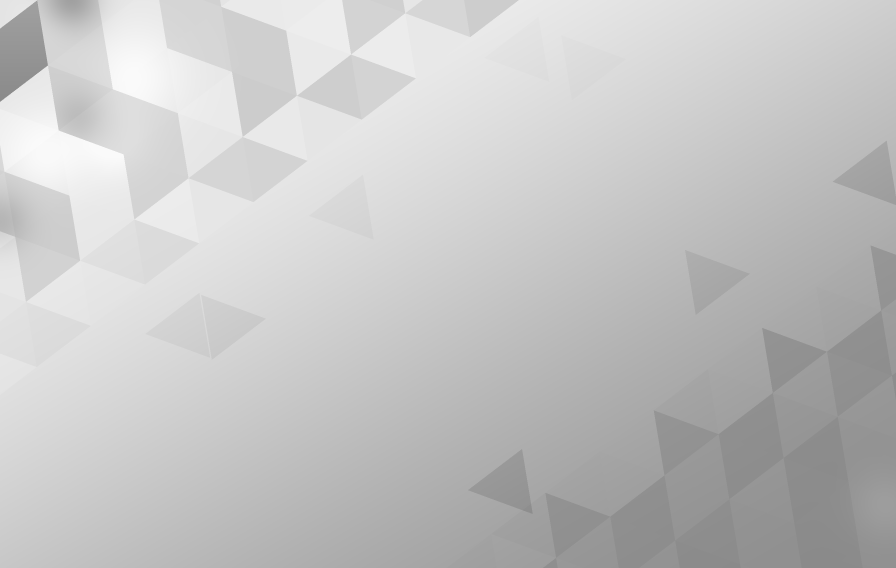
This background is drawn by a WebGL 1 fragment shader. Its source:

```glsl
precision highp float;
uniform vec2 u_resolution;

// Lengths are fractions of the canvas height
const vec2 ORIGIN = vec2(0.0844, 0.8848);
const vec2 AXIS_A = vec2(0.1143, -0.0420);
const vec2 AXIS_B = vec2(0.0189, -0.1146);

// Strips of triangles that belong to each corner cluster
const float BRIGHT_LAST = 3.0;
const float DARK_FIRST = 11.0;

const float BG_LOW = 0.58;
const float BG_HIGH = 0.96;
const float PALE = 0.91;
const float GREY = 0.82;
const float CORNER_GREY = 0.58;
const float SHADOW = 0.50;

float hash(vec2 p) {
  vec3 q = fract(p.xyx * vec3(0.1031, 0.1030, 0.0973));
  q += dot(q, q.yzx + 33.33);
  return fract((q.x + q.y) * q.z);
}

// Coordinates along the two triangle axes
vec2 toLattice(vec2 p) {
  float det = AXIS_A.x * AXIS_B.y - AXIS_A.y * AXIS_B.x;
  return vec2(p.x * AXIS_B.y - p.y * AXIS_B.x,
              AXIS_A.x * p.y - AXIS_A.y * p.x) / det;
}

float glow(vec2 p, vec2 center, float radius) {
  vec2 d = (p - center) / radius;
  return exp(-dot(d, d));
}

// Single triangle; side is 1 or -1 and flips it about its anchor
float shard(vec2 p, vec2 anchor, float side) {
  vec2 q = side * toLattice(p - anchor);
  return step(0.0, min(min(q.x, q.y), 1.0 - q.x - q.y));
}

float background(vec2 p) {
  float slope = 0.78 - 0.19 * p.x + 0.33 * p.y;
  return mix(BG_LOW, BG_HIGH, smoothstep(0.485, 1.055, slope));
}

float looseShards(vec2 p) {
  float s = 0.075 * shard(p, vec2(0.938, 0.095), -1.0);
  s += 0.08 * shard(p, vec2(1.580, 0.638), -1.0);
  s += 0.05 * shard(p, vec2(1.206, 0.560), 1.0);
  s += 0.025 * shard(p, vec2(0.658, 0.578), -1.0);
  s += 0.035 * shard(p, vec2(0.370, 0.370), -1.0);
  s += 0.045 * shard(p, vec2(0.354, 0.481), 1.0);
  s += 0.012 * shard(p, vec2(0.967, 0.856), -1.0);
  s += 0.012 * shard(p, vec2(0.988, 0.938), 1.0);
  return s;
}

// Pale cluster at the upper left
float brightTone(vec2 p, float base, float column, float strip, float upper, float jitter) {
  float shift = mix(step(0.5, strip), max(strip, 1.0) + 1.0, upper);
  float isGrey = 1.0 - mod(column + shift, 2.0);
  float tone = mix(PALE, GREY, isGrey) + 0.04 * (jitter - 0.5);
  float shine = glow(p, vec2(0.237, 0.866), 0.09) + glow(p, vec2(0.093, 0.969), 0.05)
              + glow(p, vec2(0.206, 0.749), 0.06) + glow(p, vec2(0.080, 0.730), 0.08);
  tone = mix(tone, 1.0, min(shine, 1.0) * mix(0.8, 0.25, isGrey));
  tone -= 0.22 * glow(p, vec2(0.123, 1.0), 0.05);
  tone -= 0.10 * isGrey * glow(p, vec2(0.140, 0.790), 0.05);
  tone -= 0.12 * glow(p, vec2(0.0, 0.61), 0.05);
  if (column == -1.0 && strip == -1.0) tone = CORNER_GREY + 0.5 * (p.y - 0.9);
  float fade = mix(0.35, 1.0, smoothstep(0.0, 2.0, column));
  return mix(base, tone, strip == BRIGHT_LAST ? fade : 1.0);
}

// Dark cluster at the lower right
float darkTone(vec2 p, float base, float column, float strip, float upper, float jitter) {
  float isDark = 1.0 - mod(column + min(strip, DARK_FIRST + 2.0), 2.0);
  float outer = step(strip, DARK_FIRST);
  isDark *= 1.0 - outer * upper;
  float pale = mix(0.2, 0.06, outer);
  float cover = mix(pale, 0.5, isDark) + 0.1 * (jitter - 0.5);
  return mix(base, SHADOW, cover) + 0.05 * glow(p, vec2(1.56, 0.11), 0.06);
}

float scene(vec2 p) {
  float base = background(p);
  vec2 q = toLattice(p - ORIGIN);
  vec2 cell = floor(q);
  float strip = floor(q.x + q.y);
  float upper = strip - cell.x - cell.y;
  float jitter = hash(cell + vec2(40.0 + 17.0 * upper, 60.0));
  if (strip <= BRIGHT_LAST) return brightTone(p, base, cell.x, strip, upper, jitter);
  if (strip >= DARK_FIRST) base = darkTone(p, base, cell.x, strip, upper, jitter);
  return base - looseShards(p);
}

void main() {
  // Average a 3 by 3 grid of samples to smooth the edges
  float sum = 0.0;
  for (int y = -1; y <= 1; y++) {
    for (int x = -1; x <= 1; x++) {
      vec2 offset = vec2(float(x), float(y)) / 3.0;
      sum += scene((gl_FragCoord.xy + offset) / u_resolution.y);
    }
  }
  gl_FragColor = vec4(vec3(sum / 9.0), 1.0);
}
```
